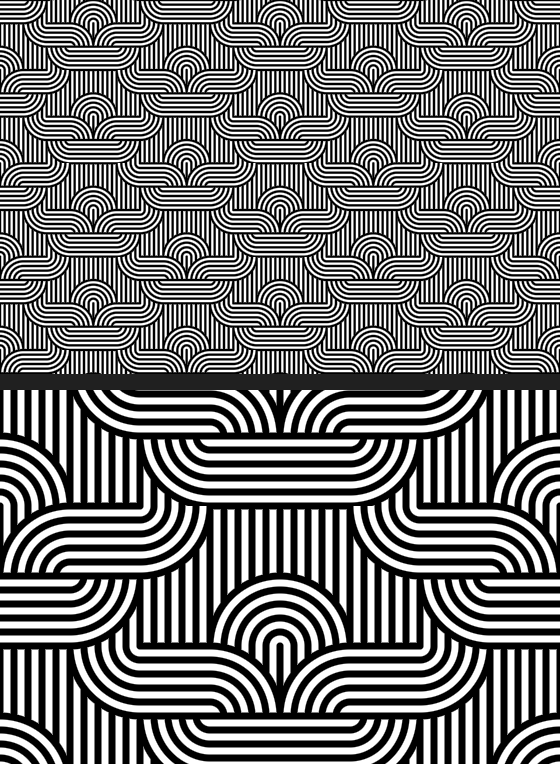
Top: the whole. Bottom: its middle third, enlarged.
Write a Shadertoy shader that draws this pattern.

```glsl
// Black and white line ornament: arches over S-curved wings and bowls in brick repeat.

const float UNITS_ACROSS = 24.0;            // canvas width in band widths
const vec2  REPEAT = vec2(8.0, 4.0);        // one repeat, in band widths
const vec2  FIRST_MOTIF = vec2(4.0, 1.0);   // arch centre, from the top left
const vec2  CELL_START = vec2(-4.0, -1.5);  // cell corner around an arch centre
const float LINES_PER_BAND = 5.0;
const float INK_SHARE = 0.5;                // line width over line spacing
const float EDGE_PIXELS = 1.2;              // width of the smoothed edge
const vec3  INK = vec3(0.0);
const vec3  PAPER = vec3(1.0);

// Distance to the nearest of the evenly spaced lines
float lineDistance(float t) {
    return abs(fract(t * LINES_PER_BAND + 0.5) - 0.5) / LINES_PER_BAND;
}

// Quarter disc of concentric lines, in the positive quadrant of q
void addQuarter(vec2 q, inout float d) {
    if (min(q.x, q.y) < 0.0) return;
    float r = length(q);
    d = r < 1.0 ? lineDistance(r) : min(d, r - 1.0);
}

// Unit square of level lines, with its lower corner at the origin of q
void addBar(vec2 q, inout float d) {
    if (abs(q.x - 0.5) > 0.5) return;
    float outside = abs(q.y - 0.5) - 0.5;
    d = outside < 0.0 ? lineDistance(q.y) : min(d, outside);
}

// One mirrored motif; p is relative to the arch centre, y down
void addMotif(vec2 p, inout float d) {
    p.x = abs(p.x);
    addQuarter(vec2(p.x, -p.y), d);       // arch
    addQuarter(1.0 - p, d);               // wing, inner bend
    addQuarter(p - vec2(2.0, 0.0), d);    // wing, outer bend
    addQuarter(p - 1.0, d);               // bowl, rounded end
    addBar(p - vec2(1.0, 0.0), d);        // wing, straight part
    addBar(p - vec2(0.0, 1.0), d);        // bowl, straight part
}

void mainImage(out vec4 fragColor, in vec2 fragCoord) {
    float unitsPerPixel = UNITS_ACROSS / iResolution.x;
    vec2 fromTopLeft = vec2(fragCoord.x, iResolution.y - fragCoord.y);
    vec2 p = fromTopLeft * unitsPerPixel - FIRST_MOTIF;

    // Upright stripes fill the ground
    float d = lineDistance(p.x);

    // Two interleaved grids form the brick repeat
    for (int i = 0; i < 2; i++) {
        vec2 shifted = p - 0.5 * float(i) * REPEAT;
        addMotif(mod(shifted - CELL_START, REPEAT) + CELL_START, d);
    }

    float halfWidth = 0.5 * INK_SHARE / LINES_PER_BAND;
    float edge = EDGE_PIXELS * unitsPerPixel;
    float paper = clamp((d - halfWidth) / edge + 0.5, 0.0, 1.0);
    fragColor = vec4(mix(INK, PAPER, paper), 1.0);
}
```
